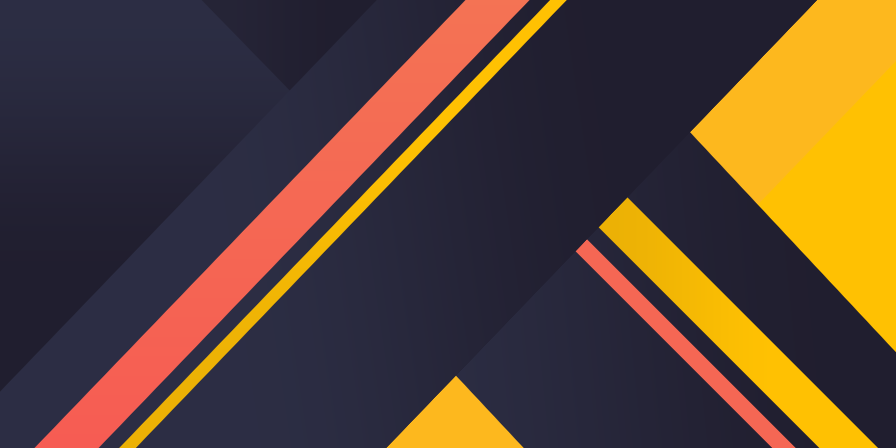
Write a Shadertoy shader that draws this background.

```glsl
const vec3 NAVY = vec3(0.172, 0.178, 0.265);
const vec3 NIGHT = vec3(0.127, 0.118, 0.184);
const vec3 AMBER = vec3(0.992, 0.722, 0.118);
const vec3 YELLOW = vec3(1.0, 0.757, 0.008);
const vec3 OCHRE = vec3(0.925, 0.695, 0.02);
const vec3 CORAL = vec3(0.965, 0.36, 0.325);
const vec3 SALMON = vec3(0.955, 0.45, 0.33);

// Antialiased coverage of the side where d is positive
float cover(float d) {
    return clamp(d * iResolution.y / 1.4 + 0.5, 0.0, 1.0);
}

float stripe(float d, float start, float end) {
    return cover(d - start) * cover(end - d);
}

void mainImage(out vec4 fragColor, in vec2 fragCoord) {
    vec2 p = fragCoord / iResolution.xy * vec2(2.0, 1.0);
    float depth = 1.0 - p.y;

    // Horizontal offsets across the two diagonal directions
    float rising = p.x + 0.962 * depth;
    float falling = p.x - 0.936 * depth;
    float steep = p.x - depth;

    // Left backdrop with its dark upper wedge
    vec3 color = mix(NAVY, NIGHT, smoothstep(0.0, 0.62, depth));
    vec3 wedge = mix(vec3(0.145, 0.14, 0.212), NIGHT, smoothstep(0.5, 0.75, p.x));
    color = mix(color, wedge, cover(p.x - 0.974 * depth - 0.45));

    // Warm panels on the right
    vec3 right = mix(AMBER, YELLOW, cover(rising - 2.131));

    // Falling dark band with two stripes
    vec3 cross = mix(NAVY, NIGHT, smoothstep(0.85, 1.9, p.x + 0.1 * p.y));
    vec3 gold = mix(OCHRE, YELLOW, smoothstep(1.35, 1.75, p.x));
    cross = mix(cross, gold, stripe(steep, 0.829, 0.960));
    cross = mix(cross, mix(CORAL, SALMON, 0.5), stripe(steep, 0.724, 0.776));
    right = mix(right, cross, stripe(falling, 0.233, 1.264));
    color = mix(color, right, cover(rising - 1.824));

    // Rising main band with two stripes
    vec3 band = mix(NAVY, NIGHT, smoothstep(0.55, 1.5, p.x + 0.15 * p.y));
    band = mix(band, mix(CORAL, SALMON, p.y), stripe(rising, 1.039, 1.182));
    vec3 thread = mix(OCHRE, YELLOW, smoothstep(0.1, 0.8, p.y));
    band = mix(band, thread, stripe(rising, 1.228, 1.265));
    color = mix(color, band, stripe(rising, 0.841, 1.824));

    fragColor = vec4(color, 1.0);
}
```
